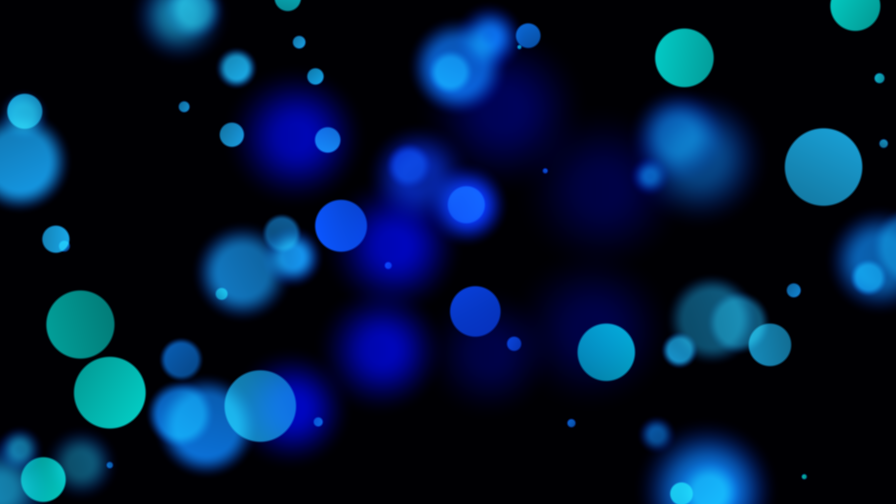
Give the GLSL for this background, as a WebGL 2 fragment shader.

```glsl
#version 300 es
precision highp float;
// Bokeh lights on black: deep blue glows in the middle, clusters of soft
// lights, crisp discs and tiny dots. Each layer is a loop over an evenly
// spread, jittered sequence of centres, and all light is screen blended.

uniform vec2 u_resolution;
out vec4 fragColor;

const vec3 NIGHT = vec3(0.0, 0.0, 0.012);
const vec3 DEEP  = vec3(0.0, 0.02, 0.62);
const vec3 ROYAL = vec3(0.03, 0.16, 0.85);
const vec3 AZURE = vec3(0.04, 0.42, 0.78);
const vec3 CYAN  = vec3(0.09, 0.57, 0.76);
const vec3 TEAL  = vec3(0.01, 0.65, 0.62);

const vec3 FRINGE = vec3(2.6, 1.9, 1.1);  // red and green fade before blue
const float EDGE = 0.003;                 // half width of a crisp rim

vec3 hash3(float n) {
    vec3 h = fract(vec3(n) * vec3(0.1031, 0.1030, 0.0973));
    h += dot(h, h.yzx + 33.33);
    return fract((h.xxy + h.yzz) * h.zyx);
}

// Evenly spread point in the unit square, moved by a random jitter.
vec2 scatter(float i, vec2 start, vec2 random, float jitter) {
    vec2 even = fract(start + i * vec2(0.7549, 0.5698));
    return even + (random - 0.5) * jitter;
}

// Blue near the centre, azure to teal towards the sides.
vec3 palette(vec2 uv, float pick) {
    vec3 side = mix(AZURE, CYAN, smoothstep(0.25, 0.5, pick));
    side = mix(side, TEAL, smoothstep(0.65, 0.8, pick));
    vec2 q = (uv - 0.5) / vec2(0.16, 0.33);
    return mix(side, ROYAL, exp(-dot(q, q)));
}

// Disc with a gentle slope of light; blur is relative to the radius.
vec3 disc(vec2 p, vec2 centre, float radius, float blur, vec3 tint, float turn) {
    vec2 q = (p - centre) / radius;
    float mask = 1.0 - smoothstep(1.0 - blur, 1.0 + blur, length(q));
    vec3 falloff = pow(vec3(mask), mix(vec3(1.0), FRINGE, min(blur, 1.0)));
    vec2 slope = vec2(cos(turn), sin(turn));
    return tint * falloff * (1.0 + 0.12 * dot(q, slope));
}

vec3 screenBlend(vec3 base, vec3 light) {
    return base + clamp(light, 0.0, 1.0) * (1.0 - base);
}

// Wide deep blue glows gathered in the middle.
vec3 deepGlows(vec3 colour, vec2 p, vec2 canvas) {
    for (float i = 0.0; i < 8.0; i++) {
        vec3 h = hash3(i + 11.0);
        vec2 uv = scatter(i, vec2(0.35, 0.2), h.xy, 0.1);
        uv = 0.5 + (uv - 0.5) * vec2(0.42, 0.75);
        vec3 tint = DEEP * mix(0.35, 1.2, h.z);
        colour = screenBlend(colour, disc(p, uv * canvas, mix(0.07, 0.11, h.x), 0.75, tint, 0.0));
    }
    return colour;
}

// Groups of three blurred lights, each smaller than the one before.
vec3 softClusters(vec3 colour, vec2 p, vec2 canvas) {
    for (float i = 0.0; i < 11.0; i++) {
        vec3 g = hash3(i + 53.0);
        vec2 uv = scatter(i, vec2(0.24, 0.93), g.xy, 0.06);
        for (float j = 0.0; j < 3.0; j++) {
            vec3 h = hash3(i * 3.0 + j + 101.0);
            float turn = 6.2832 * h.x;
            vec2 offset = vec2(cos(turn), sin(turn)) * mix(0.03, 0.09, h.y);
            float radius = mix(0.055, 0.095, h.z) * (1.0 - 0.27 * j);
            float blur = mix(0.2, 0.75, fract(h.y * 7.0 + h.x));
            vec3 tint = palette(uv, g.z * 0.75) * mix(0.55, 1.15, h.x);
            colour = screenBlend(colour, disc(p, uv * canvas + offset, radius, blur, tint, turn));
        }
    }
    return colour;
}

// Crisp discs, small sizes being more frequent.
vec3 crispDiscs(vec3 colour, vec2 p, vec2 canvas, float count, vec2 start,
                float smallest, float largest, float seed) {
    for (float i = 0.0; i < count; i++) {
        vec3 h = hash3(i + seed);
        vec3 k = hash3(i + seed + 200.0);
        vec2 uv = scatter(i, start, h.xy, 0.16);
        float radius = mix(smallest, largest, pow(h.z, 1.4));
        vec3 tint = palette(uv, k.x) * mix(0.85, 1.1, k.y);
        colour = screenBlend(colour, disc(p, uv * canvas, radius, EDGE / radius, tint, 6.2832 * k.z));
    }
    return colour;
}

void main() {
    vec2 p = gl_FragCoord.xy / u_resolution.y;
    vec2 canvas = vec2(u_resolution.x / u_resolution.y, 1.0);

    vec3 colour = deepGlows(NIGHT, p, canvas);
    colour = softClusters(colour, p, canvas);
    colour = crispDiscs(colour, p, canvas, 19.0, vec2(0.30, 0.68), 0.022, 0.077, 307.0);
    colour = crispDiscs(colour, p, canvas, 16.0, vec2(0.61, 0.37), 0.004, 0.018, 701.0);
    fragColor = vec4(colour, 1.0);
}
```
